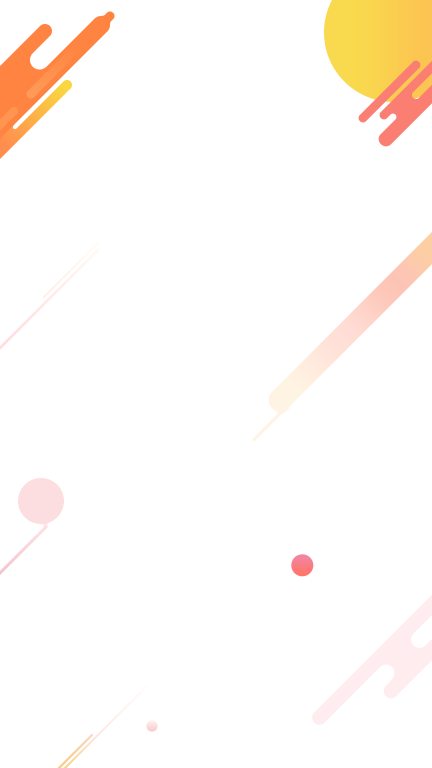
A WebGL 1 fragment shader for this background:

```glsl
precision highp float;
// White poster page with diagonal rounded streaks, discs and a sun at its edges.
// Every shape is a signed distance on a 432 x 768 design grid, built from
// 45 degree capsules, filled webs and carved notches, then tinted by ramps.

uniform vec2 u_resolution;

#define GRID_HEIGHT 768.0
#define ORANGE vec3(1.0, 0.515, 0.255)
#define AMBER vec3(1.0, 0.63, 0.36)
#define YELLOW vec3(0.98, 0.84, 0.25)
#define SUN_LEFT vec3(0.975, 0.85, 0.305)
#define SUN_RIGHT vec3(0.99, 0.77, 0.32)
#define CORAL vec3(0.98, 0.495, 0.445)
#define BLUSH vec3(1.0, 0.925, 0.932)
#define ROSE vec3(0.99, 0.87, 0.88)
#define CREAM vec3(1.0, 0.955, 0.89)
#define FILLET 5.0

// Capsule rising to the right at 45 degrees; run is its horizontal extent.
float streak(vec2 p, vec2 start, float run, float radius) {
  vec2 q = p - start;
  return length(q - clamp(dot(q, vec2(0.5)), 0.0, run)) - radius;
}

// Flat-ended diagonal slab that joins two neighbouring streaks.
float web(vec2 p, vec2 start, float run, float halfWidth) {
  vec2 q = p - start;
  float along = abs(q.x + q.y - run) - run;
  float across = abs(q.x - q.y);
  return max(along * 0.7071, across * 0.7071 - halfWidth);
}

float disc(vec2 p, vec2 center, float radius) {
  return length(p - center) - radius;
}

float carve(float shape, float notch) {
  return max(shape, -notch);
}

// Union with a rounded inner corner.
float blend(float a, float b, float k) {
  float h = max(k - abs(a - b), 0.0) / k;
  return min(a, b) - h * h * k * 0.25;
}

// Progress from 0 to 1 along the diagonal.
float ramp(vec2 p, vec2 start, float run) {
  return clamp(dot(p - start, vec2(0.5)) / run, 0.0, 1.0);
}

void paint(inout vec3 color, vec3 ink, float d, float opacity) {
  float pixel = GRID_HEIGHT / u_resolution.y;
  color = mix(color, ink, clamp(0.5 - d / pixel, 0.0, 1.0) * opacity);
}

void main() {
  vec2 p = gl_FragCoord.xy * GRID_HEIGHT / u_resolution.y;
  vec3 color = vec3(1.0);
  float d, t;

  // Orange cluster, upper left: yellow finger first, main body over it
  d = min(streak(p, vec2(-20.0, 596.0), 87.0, 5.0),
          carve(web(p, vec2(-20.0, 606.0), 35.0, 5.0),
                streak(p, vec2(15.0, 641.0), 30.0, 2.1)));
  paint(color, mix(ORANGE + vec3(0.0, 0.04, 0.05), YELLOW, ramp(p, vec2(6.0, 622.0), 58.0)), d, 1.0);
  d = blend(streak(p, vec2(-40.0, 602.0), 141.0, 9.0),
            streak(p, vec2(90.0, 732.0), 20.0, 4.5), 2.0);
  d = min(d, streak(p, vec2(-40.0, 652.0), 85.0, 7.0));
  d = min(d, carve(web(p, vec2(-40.0, 628.5), 79.5, 14.0),
                   streak(p, vec2(39.5, 708.0), 60.0, 9.5)));
  paint(color, ORANGE, d, 1.0);
  paint(color, AMBER, streak(p, vec2(31.0, 674.0), 55.0, 4.5),
        0.8 - 0.8 * ramp(p, vec2(31.0, 674.0), 50.0));
  paint(color, AMBER, streak(p, vec2(-10.0, 633.0), 24.0, 4.0), 0.6);

  // Sun and coral cluster, upper right
  paint(color, mix(SUN_LEFT, SUN_RIGHT, smoothstep(350.0, 432.0, p.x)),
        disc(p, vec2(393.6, 735.6), 69.6), 1.0);
  d = min(streak(p, vec2(384.0, 653.0), 60.0, 4.4), streak(p, vec2(386.0, 629.0), 60.0, 7.3));
  d = min(d, web(p, vec2(393.0, 651.0), 60.0, 6.0));
  d = carve(d, streak(p, vec2(373.0, 631.0), 20.0, 3.4));
  d = carve(d, streak(p, vec2(416.0, 673.0), 30.0, 4.0));
  paint(color, CORAL, min(d, streak(p, vec2(363.0, 650.0), 53.0, 4.4)), 1.0);

  // Long peach beam with a thin tail, right
  d = blend(streak(p, vec2(280.0, 368.0), 180.0, 11.4),
            streak(p, vec2(254.0, 328.5), 32.0, 1.5), FILLET);
  t = ramp(p, vec2(280.0, 368.0), 152.0);
  vec3 beam = mix(CREAM, vec3(1.0, 0.87, 0.845), smoothstep(0.05, 0.45, t));
  beam = mix(beam, vec3(0.99, 0.77, 0.71), smoothstep(0.4, 0.78, t));
  paint(color, mix(beam, vec3(0.99, 0.81, 0.64), smoothstep(0.78, 1.0, t)), d, 1.0);

  // Faint twin lines, left
  t = ramp(p, vec2(0.0, 420.0), 100.0);
  vec3 faint = mix(vec3(1.0, 0.86, 0.87), vec3(1.0, 0.985, 0.95), t);
  d = min(streak(p, vec2(-10.0, 410.0), 108.0, 1.3), streak(p, vec2(44.0, 471.0), 54.0, 0.9));
  paint(color, faint, d, 1.0);

  // Rose disc with a tail, and two loose dots
  d = blend(disc(p, vec2(41.0, 267.0), 23.0), streak(p, vec2(-10.0, 185.0), 56.0, 1.5), FILLET);
  paint(color, mix(vec3(0.95, 0.77, 0.81), ROSE, ramp(p, vec2(0.0, 195.0), 40.0)), d, 1.0);
  paint(color, mix(vec3(1.0, 0.46, 0.42), vec3(0.95, 0.52, 0.63), smoothstep(192.0, 214.0, p.y)),
        disc(p, vec2(302.3, 202.7), 11.0), 1.0);
  paint(color, mix(vec3(0.98, 0.8, 0.8), BLUSH, smoothstep(36.0, 48.0, p.y)),
        disc(p, vec2(152.0, 42.0), 5.6), 1.0);

  // Pale forked cluster, lower right
  d = min(streak(p, vec2(319.5, 50.5), 140.0, 7.3), streak(p, vec2(391.0, 77.0), 60.0, 7.3));
  d = min(d, web(p, vec2(386.0, 95.0), 60.0, 10.0));
  d = carve(d, streak(p, vec2(366.0, 75.0), 20.0, 8.4));
  paint(color, BLUSH, carve(d, streak(p, vec2(419.5, 128.5), 30.0, 8.4)), 1.0);

  // Fading twin lines, lower left
  t = ramp(p, vec2(58.0, 0.0), 92.0);
  vec3 ember = mix(vec3(0.98, 0.8, 0.52), vec3(0.99, 0.85, 0.82), smoothstep(0.0, 0.5, t));
  paint(color, ember, streak(p, vec2(48.0, -11.0), 44.0, 1.1), 1.0);
  paint(color, ember, streak(p, vec2(56.0, -9.0), 94.0, 1.0), 1.0 - t);

  gl_FragColor = vec4(color, 1.0);
}
```
